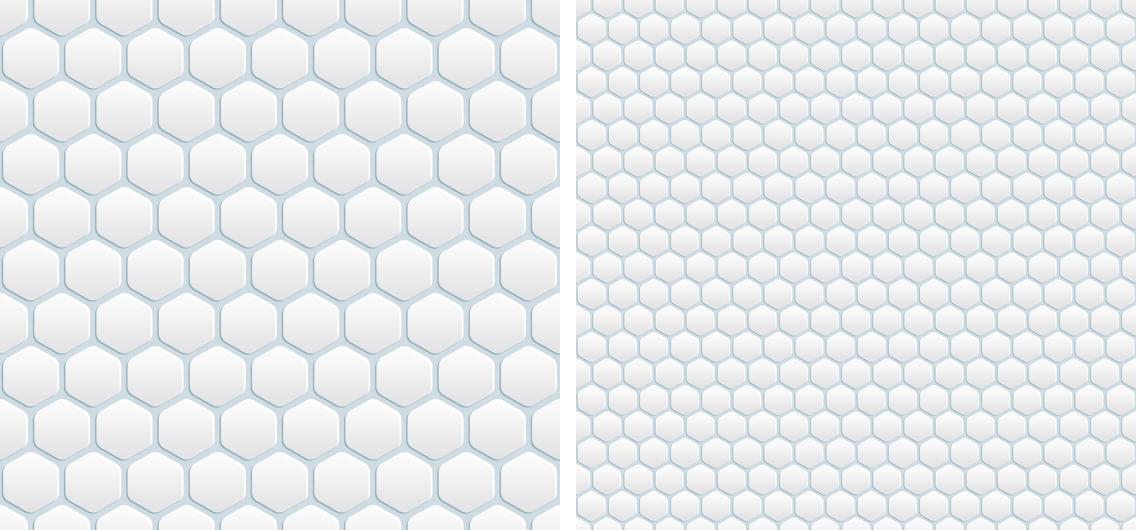
Left, the tile; right, the same tile 2 across and 2 down.
Give the GLSL for this pattern, as a WebGL 1 fragment shader.

```glsl
precision highp float;

uniform vec2 u_resolution;

const float ROW = 0.8660254; // row pitch when the column pitch is 1

// Signed distance to a pointy-topped hexagon with rounded corners
float roundedHex(vec2 p, float apothem, float radius) {
  const vec2 fold = vec2(-ROW, 0.5);
  float inner = apothem - radius;
  p = abs(p.yx);
  p -= 2.0 * min(dot(fold, p), 0.0) * fold;
  p -= vec2(clamp(p.x, -0.57735 * inner, 0.57735 * inner), inner);
  return length(p) * sign(p.y) - radius;
}

// Offset from the centre of the nearest cell in a staggered lattice
vec2 hexCell(vec2 p) {
  vec2 period = vec2(1.0, 2.0 * ROW);
  vec2 evenRow = mod(p + 0.5 * period, period) - 0.5 * period;
  vec2 oddRow = mod(p, period) - 0.5 * period;
  return dot(evenRow, evenRow) < dot(oddRow, oddRow) ? evenRow : oddRow;
}

float tile(vec2 p) {
  return roundedHex(p, 0.45, 0.166);
}

float coverage(float dist, float softness) {
  return 1.0 - smoothstep(-softness, softness, dist);
}

void main() {
  // Nine columns by ten staggered rows
  vec2 uv = gl_FragCoord.xy / u_resolution;
  vec2 cell = hexCell((uv * vec2(9.0, 10.0) + vec2(0.0, 0.1)) * vec2(1.0, ROW));
  float edge = 0.75 * 9.0 / u_resolution.x;

  float body = coverage(tile(cell), edge);
  float shadow = coverage(tile(cell + vec2(0.021, 0.018)), max(edge, 0.011));
  float face = coverage(tile(cell + vec2(0.029, 0.036)), edge);

  // Grout, shadow to the lower left, white rim, shaded face
  vec3 color = vec3(0.81, 0.863, 0.89);
  color = mix(color, vec3(0.57, 0.69, 0.72), shadow);
  vec3 shade = mix(vec3(0.892, 0.888, 0.896), vec3(0.982), smoothstep(-0.56, 0.5, cell.y));
  color = mix(color, mix(vec3(1.0), shade, face), body);

  gl_FragColor = vec4(color, 1.0);
}
```
